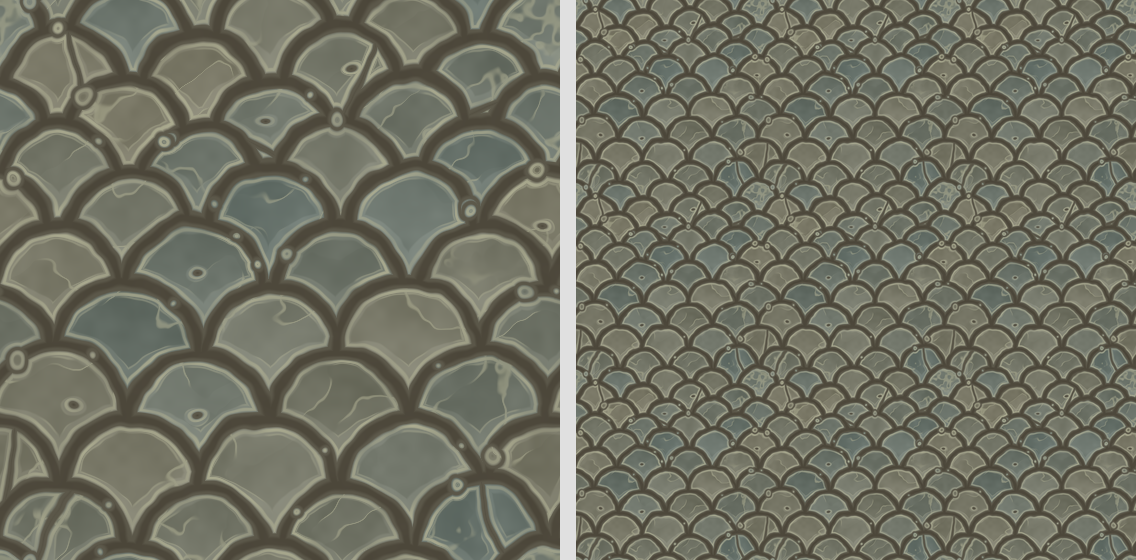
Left: one tile. Right: repeated 3 by 3.
A Shadertoy shader for this texture:

```glsl
// Worn fish-scale paving: rounded stones in staggered rows, 4 across and 10 down.
// Discs are laid from the top row to the bottom one, each cutting a mortar gap into
// those above; splits, pits and pebbles join the same distance field, which is shaded.

const float TAU = 6.2831853;

vec3 hash3(vec2 p) {
    vec3 q = fract(p.xyx * vec3(0.1031, 0.1030, 0.0973));
    q += dot(q, q.yxz + 33.33);
    return fract((q.xxy + q.yzz) * q.zyx);
}

// Value noise that wraps after a whole number of cells
float noise(vec2 p, float period) {
    vec2 i = floor(p), f = fract(p);
    f = f * f * (3.0 - 2.0 * f);
    float a = hash3(mod(i, period)).x;
    float b = hash3(mod(i + vec2(1, 0), period)).x;
    float c = hash3(mod(i + vec2(0, 1), period)).x;
    float e = hash3(mod(i + vec2(1, 1), period)).x;
    return mix(mix(a, b, f.x), mix(c, e, f.x), f.y);
}

vec2 direction(float angle) { return vec2(cos(angle), sin(angle)); }

// Signed distance to the nearest stone; also its wrapped id and local position
float paving(vec2 p, out vec2 stoneId, out vec2 stonePos) {
    float d = 1.0;
    stoneId = stonePos = vec2(0);
    for (int r = 3; r >= -3; r--) {
        float row = floor(p.y * 10.0) + float(r);
        float rowId = mod(row, 10.0);
        float phase = TAU * (rowId - 4.8) / 10.0;
        float shift = mod(row, 2.0) < 0.5 ? 0.105 : -0.02;
        float y = row * 0.1 + 0.054 + 0.033 * cos(phase);
        for (int c = 0; c < 2; c++) {
            float column = floor((p.x - shift) * 4.0) + float(c);
            vec2 id = vec2(mod(column, 4.0), rowId);
            vec3 h = hash3(id + 7.0), wear = hash3(id + 31.0);
            vec2 l = p - vec2(column * 0.25 + shift, y) - 0.016 * (h.xy - 0.5);
            float radius = 0.099 - 0.012 * sin(phase) + 0.012 * (h.z - 0.5);

            // Cut the gap, then lay the stone with its split and pit
            float disc = length(l) - radius;
            d = max(d, 0.028 - disc);
            float stone = disc;
            if (wear.x < 0.24) {
                float split = dot(l, direction(wear.y * TAU)) + 3.0 * l.x * l.y - 0.03;
                stone = max(stone, 0.006 - abs(split));
            }
            if (wear.z < 0.2) {
                vec2 pit = l - 0.05 * (h.yz - 0.5) - vec2(0.0, 0.015);
                stone = max(stone, 0.009 - length(pit * vec2(1.0, 1.4)));
            }
            if (stone < d) { d = stone; stoneId = id; stonePos = l; }

            // Pebbles lodged along the upper rim
            for (int m = 0; m < 2; m++) {
                vec3 g = hash3(id + 53.0 + 19.0 * float(m));
                if (g.x > 0.42) continue;
                vec2 spot = (radius + 0.012) * direction(mix(0.3, 2.8, g.y));
                float pebble = length(l - spot) - 0.005 - 0.012 * g.z * g.z;
                d = max(d, 0.007 - pebble);
                if (pebble < d) { d = pebble; stoneId = id; stonePos = l; }
            }
        }
    }
    return d;
}

void mainImage(out vec4 fragColor, in vec2 fragCoord) {
    vec2 uv = fragCoord / iResolution.xy;

    // Uneven, hand-cut outlines
    vec2 p = uv + 0.014 * (vec2(noise(uv * 14.0, 14.0), noise(uv * 14.0 + 5.5, 14.0)) - 0.5);
    p += 0.005 * (vec2(noise(uv * 45.0, 45.0), noise(uv * 45.0 + 9.5, 45.0)) - 0.5);

    vec2 id, l;
    float d = paving(p, id, l);
    float depth = -d;
    vec3 h = hash3(id + 71.0);
    float mottle = noise(uv * 18.0, 18.0) * 0.6 + noise(uv * 50.0, 50.0) * 0.4;
    float patches = noise(uv * 24.0 + 3.3, 24.0);

    // Mortar: dark core with a paler band beside the stones
    vec3 mortar = mix(vec3(0.36, 0.345, 0.29), vec3(0.30, 0.28, 0.23),
                      smoothstep(0.003, 0.010, d + 0.004 * (mottle - 0.5)));
    mortar += 0.02 * (mottle - 0.5);

    // Stone body: blue-grey to tan, a little paler toward the lower tip
    vec3 stone = mix(vec3(0.40, 0.445, 0.42), vec3(0.50, 0.485, 0.41), h.x);
    stone += 0.05 * (h.y - 0.5) + 0.06 * (mottle - 0.5) - 0.25 * l.y;

    // Bevel, widest on the lower sides, with a pale inner crease
    float bevelWidth = mix(0.020, 0.011, smoothstep(-0.03, 0.03, l.y)) + 0.008 * (mottle - 0.5);
    stone += 0.045 * (1.0 - smoothstep(bevelWidth - 0.002, bevelWidth + 0.003, depth));
    float crease = smoothstep(0.003, 0.0, abs(depth - bevelWidth)) * smoothstep(0.4, 0.7, patches);

    // Wavy pale cracks, each with a tonal step across it
    vec2 grain = mat2(0.8, -0.6, 0.6, 0.8) * l * (h.z < 0.5 ? 1.0 : -1.0);
    float vein = noise(grain * vec2(9.0, 20.0) + h.xy * 40.0, 64.0);
    vein += 0.12 * (noise(l * 60.0 + h.yz * 40.0, 64.0) - 0.5);
    float crackMask = smoothstep(0.42, 0.65, noise(l * 13.0 + h.zx * 40.0, 64.0));
    float crack = smoothstep(0.035, 0.005, abs(vein - 0.5)) * crackMask;
    stone += 0.035 * (smoothstep(0.48, 0.52, vein) - 0.5) * (0.3 + 0.7 * crackMask);

    // Worn rim highlight
    float rim = smoothstep(0.0045, 0.001, abs(depth - 0.005)) * (0.3 + 0.65 * patches);
    float light = max(rim, max(0.55 * crack, 0.4 * crease));
    stone = mix(stone, vec3(0.68, 0.68, 0.57), light);

    float edge = max(0.0018, 1.0 / iResolution.y);
    fragColor = vec4(mix(mortar, stone, smoothstep(-edge, edge, depth)), 1.0);
}
```
